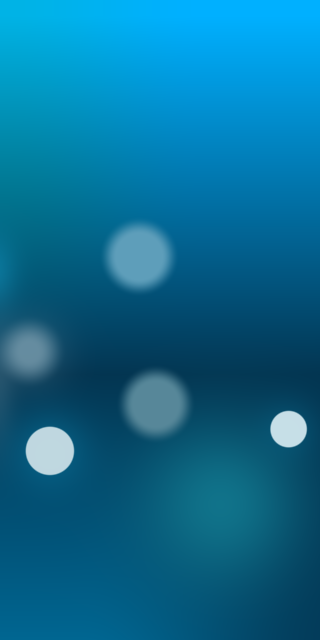
This background is drawn by a Shadertoy shader. Its source:

```glsl
// Deep blue underwater gradient with a teal glow and soft, pale bokeh discs.

const vec3 ABYSS = vec3(0.01, 0.205, 0.315);
const vec3 SURFACE = vec3(0.0, 0.69, 1.0);
const vec3 SEABED = vec3(0.0, 0.40, 0.57);
const vec3 SHADE = vec3(0.01, 0.23, 0.35);
const vec3 TEAL = vec3(0.065, 0.46, 0.55);
const vec3 CYAN = vec3(0.05, 0.52, 0.68);
const vec3 MIST = vec3(0.46, 0.60, 0.67);
const vec3 PEARL = vec3(0.77, 0.86, 0.89);

// Gaussian falloff around a centre, 1 in the middle
float glow(vec2 p, vec2 centre, vec2 spread) {
    vec2 d = (p - centre) / spread;
    return exp(-dot(d, d));
}

// Disc coverage whose edge fades over +-blur
float disc(vec2 p, vec2 centre, float radius, float blur) {
    return 1.0 - smoothstep(-blur, blur, length(p - centre) - radius);
}

// Light from above, a dark band, then a faintly lit floor
vec3 water(vec2 p) {
    float rise = clamp((p.y - 0.83) / 1.12, 0.0, 1.0);
    vec3 upper = mix(ABYSS, SURFACE, rise);
    float leftTint = 1.0 - smoothstep(0.0, 0.65, p.x);
    upper += vec3(0.0, 0.012, -0.10) * leftTint * smoothstep(0.0, 0.6, rise);

    float sink = clamp((0.83 - p.y) / 0.83, 0.0, 1.0);
    vec3 ground = mix(SEABED, SHADE, smoothstep(0.25, 1.05, p.x));
    return mix(upper, ground, sink);
}

void mainImage(out vec4 fragColor, in vec2 fragCoord) {
    // Canvas units: x spans 0..1, y spans 0..2
    vec2 p = fragCoord / iResolution.xy * vec2(1.0, 2.0);
    float pixel = 1.0 / iResolution.x;
    vec3 color = water(p);

    // Broad glows
    color = mix(color, TEAL, 0.95 * glow(p, vec2(0.69, 0.424), vec2(0.25)));
    color = mix(color, CYAN, 0.65 * glow(p, vec2(-0.02, 1.154), vec2(0.07, 0.11)));
    color = mix(color, MIST, 0.25 * glow(p, vec2(-0.01, 0.80), vec2(0.055, 0.20)));

    // Halos behind the crisp discs
    vec2 leftPearl = vec2(0.156, 0.591);
    vec2 rightPearl = vec2(0.902, 0.659);
    color = mix(color, CYAN, 0.45 * glow(p, leftPearl, vec2(0.12)));
    color = mix(color, CYAN, 0.25 * glow(p, rightPearl, vec2(0.09)));

    // Out-of-focus discs
    color = mix(color, vec3(0.37, 0.62, 0.73), disc(p, vec2(0.435, 1.198), 0.098, 0.028));
    color = mix(color, vec3(0.34, 0.53, 0.60), disc(p, vec2(0.487, 0.737), 0.097, 0.028));
    vec2 mistCentre = vec2(0.092, 0.901);
    color = mix(color, MIST, 0.30 * glow(p, mistCentre, vec2(0.11)));
    color = mix(color, MIST, 0.80 * disc(p, mistCentre, 0.072, 0.045));

    // Crisp discs
    color = mix(color, PEARL, 0.97 * disc(p, leftPearl, 0.0755, pixel));
    color = mix(color, PEARL + 0.03, 0.97 * disc(p, rightPearl, 0.057, pixel));

    fragColor = vec4(color, 1.0);
}
```
